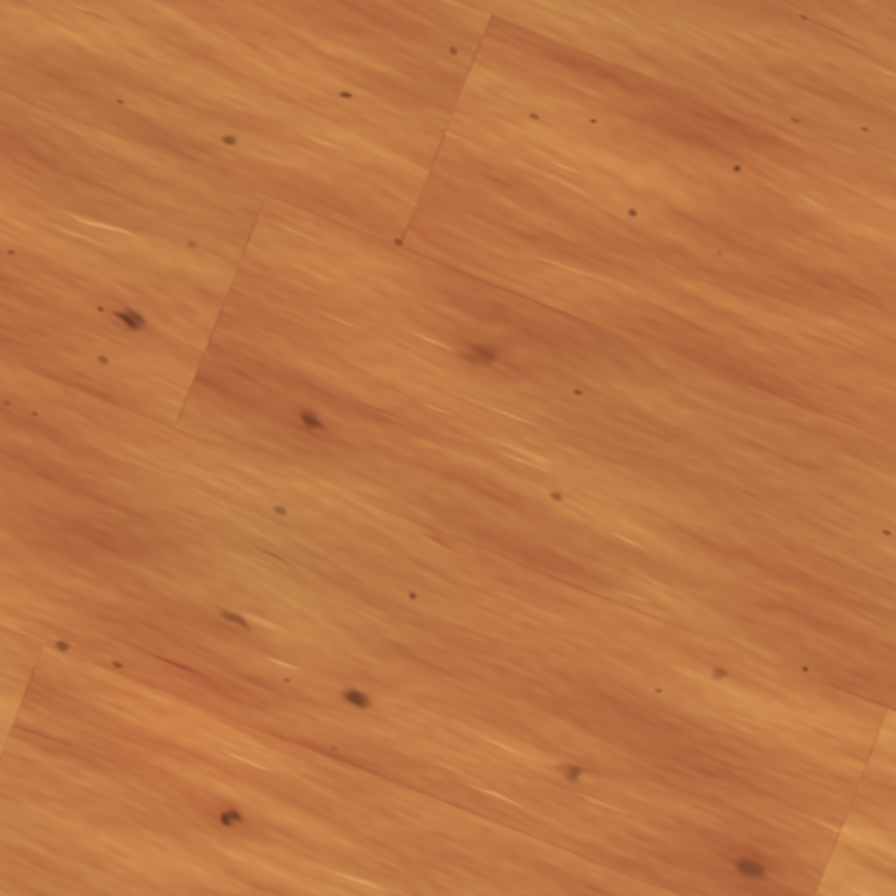
This texture is drawn by a WebGL 2 fragment shader. Its source:

```glsl
#version 300 es
precision highp float;
// Warm wooden floor: wide planks laid on a slant, with calm grain and knots.
// Grain is layered random sines stretched along the planks; knots, flecks
// and streaks are warped ellipses scattered by a cellular search.

uniform vec2 u_resolution;
out vec4 fragColor;

const float TAU = 6.2831853;
const float SLANT = 0.375;             // downward tilt of the grain, radians
const float PLANK_WIDTH = 0.279;
const float PLANK_LENGTH = 1.3;
const vec4 JOINT_SHIFT = vec4(-0.057, 0.846, -0.01, 0.15); // stagger of rows
const float SEAM_WIDTH = 0.0026;
const float SOFTNESS = 0.002;          // spread of the smoothing samples
const int WAVES = 16;

const vec3 WOOD = vec3(0.750, 0.477, 0.276);
const vec3 TONE_STEP = vec3(0.036, 0.044, 0.021);  // colour per unit of tone
const vec3 RED_SHIFT = vec3(0.005, -0.010, -0.005);
const vec3 KNOT = vec3(0.38, 0.20, 0.12);
const vec3 PALE = vec3(0.90, 0.69, 0.43);

const vec2 BROAD = vec2(3.0, 5.5);     // grain frequencies: along, across
const vec2 MEDIUM = vec2(8.0, 21.0);
const vec2 FINE = vec2(20.0, 70.0);
const vec2 MOTTLE = vec2(34.0, 40.0);

vec2 hash2(vec2 p) {
    vec3 q = fract(p.xyx * vec3(0.1031, 0.1030, 0.0973));
    q += dot(q, q.yzx + 33.33);
    return fract((q.xx + q.yz) * q.zy);
}

// Sum of sines with random directions and phases, of about unit variance.
float grain(vec2 p, vec2 freq, float seed) {
    float sum = 0.0;
    for (int i = 0; i < WAVES; i++) {
        vec2 r = hash2(vec2(float(i) + 1.7, seed));
        float lean = 2.0 * r.x - 1.0;
        vec2 wave = freq * vec2(lean * abs(lean), 0.25 + 1.4 * r.y);
        float phase = fract(r.x * 17.0 + r.y * 29.0);
        sum += sin(TAU * (dot(wave, p) + phase));
    }
    return sum * sqrt(2.0 / float(WAVES));
}

// Nearest scattered ellipse: x = distance in radii, y = its random value.
vec2 scatter(vec2 p, vec2 cell, vec2 radius, float chance, float seed) {
    vec2 nearest = vec2(9.0, 0.0);
    vec2 base = floor(p / cell);
    for (int j = -1; j <= 1; j++) {
        for (int i = -1; i <= 1; i++) {
            vec2 id = base + vec2(i, j);
            vec2 pick = hash2(id + seed);
            if (pick.x > chance) continue;
            vec2 centre = (id + 0.15 + 0.7 * hash2(id + seed + 51.3)) * cell;
            float size = mix(0.4, 1.0, pick.y * pick.y);
            float d = length((p - centre) / (radius * size));
            if (d < nearest.x) nearest = vec2(d, fract(pick.y * 13.0));
        }
    }
    return nearest;
}

vec3 floorColour(vec2 uv) {
    // Axes along and across the planks
    float c = cos(SLANT), s = sin(SLANT);
    vec2 p = vec2(c * uv.x - s * uv.y, s * uv.x + c * uv.y);

    // Plank layout
    float row = floor(p.y / PLANK_WIDTH);
    float along = (p.x - JOINT_SHIFT[int(mod(row, 4.0))]) / PLANK_LENGTH;
    vec2 cellPos = vec2(along, p.y / PLANK_WIDTH);
    vec2 plank = hash2(vec2(floor(along) + 7.0, row + 3.0));
    vec2 edge = (0.5 - abs(fract(cellPos) - 0.5))
              * vec2(PLANK_LENGTH, PLANK_WIDTH);

    // Grain, shifted per plank and slightly bent
    vec2 g = p + plank * 5.0;
    g.y += 0.005 * grain(g, vec2(4.0, 4.0), 11.0);
    float broad = grain(g, BROAD, 23.0);
    float medium = grain(g, MEDIUM, 37.0);
    float mottle = grain(g, MOTTLE, 59.0);
    float tone = 1.5 * (plank.x - 0.5) + 0.62 * broad + 0.36 * medium
               + 0.22 * grain(g, FINE, 41.0) + 0.18 * mottle;
    tone *= tone < 0.0 ? 0.85 : 1.0;

    // Sparse dark streaks and worn plank seams
    vec2 warped = g + 0.0007 * vec2(0.0, mottle + medium);
    vec2 streak = scatter(warped, vec2(0.22, 0.06), vec2(0.075, 0.0036), 0.22, 71.0);
    tone -= mix(0.5, 2.2, streak.y) * smoothstep(1.0, 0.2, streak.x);
    vec2 seam = smoothstep(vec2(SEAM_WIDTH), vec2(0.0), edge);
    vec2 wear = smoothstep(-0.1, 0.9, sin(p * vec2(11.0, 60.0) + row * 2.3).yx);
    seam *= mix(vec2(0.3, 0.05), vec2(1.0), wear);
    tone -= 1.3 * max(seam.x, seam.y);

    // Ragged knots with a stained halo, and small flecks
    vec2 ragged = p + 0.0035 * vec2(mottle + medium, 0.7 * mottle);
    vec2 knot = scatter(ragged, vec2(0.24), vec2(0.042, 0.027), 0.45, 83.0);
    tone -= 1.2 * exp(-0.4 * knot.x * knot.x);
    vec2 chip = p + 0.0015 * vec2(mottle, medium);
    vec2 fleck = scatter(chip, vec2(0.09), vec2(0.013, 0.008), 0.22, 97.0);

    float redness = 1.3 * (plank.y - 0.5) + 0.6 * grain(p, vec2(2.0, 3.0), 67.0);
    vec3 colour = WOOD + tone * TONE_STEP + redness * RED_SHIFT;

    // Thin pale streaks, gathered where the grain is light
    vec2 pale = scatter(warped, vec2(0.16, 0.026), vec2(0.065, 0.0034), 0.34, 113.0);
    float gather = smoothstep(-0.1, 0.9, broad) * mix(0.2, 0.8, pale.y);
    colour = mix(colour, PALE, gather * smoothstep(1.0, 0.25, pale.x));

    float dark = mix(0.3, 0.9, knot.y) * smoothstep(1.0, 0.2, knot.x);
    dark = max(dark, mix(0.25, 0.75, fleck.y) * smoothstep(1.0, 0.3, fleck.x));
    return mix(colour, KNOT, dark);
}

void main() {
    float scale = min(u_resolution.x, u_resolution.y);
    vec2 uv = gl_FragCoord.xy / scale;
    float spread = max(SOFTNESS, 1.0 / scale);
    vec3 sum = vec3(0.0);
    for (int i = 0; i < 4; i++) {
        vec2 corner = vec2(i & 1, i >> 1) - 0.5;
        sum += floorColour(uv + corner * spread);
    }
    fragColor = vec4(sum / 4.0, 1.0);
}
```
